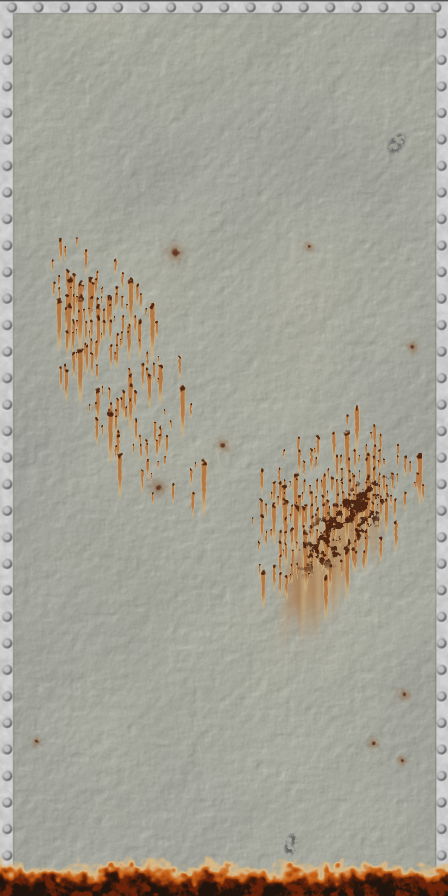
This texture is drawn by a WebGL 2 fragment shader. Its source:

```glsl
#version 300 es
precision highp float;
uniform vec2 u_resolution;
out vec4 fragColor;

const vec3 PAINT = vec3(0.645, 0.65, 0.61);
const vec3 CREAM = vec3(0.80, 0.68, 0.49);
const vec3 TAN = vec3(0.64, 0.46, 0.30);
const vec3 ORANGE = vec3(0.78, 0.38, 0.09);
const vec3 RUST = vec3(0.42, 0.14, 0.04);
const vec3 CHAR = vec3(0.13, 0.08, 0.05);
const float PITCH = 0.0592;

float hash(vec2 p) {
  return fract(sin(dot(p, vec2(127.1, 311.7))) * 43758.5453);
}

float noise(vec2 p) {
  vec2 i = floor(p), f = fract(p);
  f = f * f * (3.0 - 2.0 * f);
  return mix(mix(hash(i), hash(i + vec2(1, 0)), f.x),
    mix(hash(i + vec2(0, 1)), hash(i + 1.0), f.x), f.y);
}

float fbm(vec2 p) {
  float sum = 0.0, amp = 0.53;
  for (int i = 0; i < 4; i++) {
    sum += amp * noise(p);
    p = mat2(1.6, 1.2, -1.2, 1.6) * p + 17.3;
    amp *= 0.5;
  }
  return sum;
}

// Falls from 1 at a to 0 at b
float fade(float a, float b, float x) {
  return 1.0 - smoothstep(a, b, x);
}

// Normalised distance: 1 on the rim of a tilted ellipse
float ellipse(vec2 p, vec2 center, float angle, vec2 radii) {
  vec2 d = p - center, axis = vec2(cos(angle), sin(angle));
  return length(vec2(dot(d, axis), dot(d, vec2(-axis.y, axis.x))) / radii);
}

// Likelihood of a rust pit in the two corroded patches
float pitChance(vec2 p) {
  float left = ellipse(p, vec2(0.26, 1.195), -1.13, vec2(0.34, 0.13));
  float right = ellipse(p, vec2(0.742, 0.885), 0.8, vec2(0.23, 0.16));
  float clump = smoothstep(0.25, 0.7, noise(p * 17.0));
  return (0.15 + 0.55 * clump) * fade(0.4, 1.15, left)
    + (0.65 + 0.35 * clump) * fade(0.3, 1.15, right);
}

// x: running tail, y: dark pit at its head
vec2 drips(vec2 p, vec2 cell, float reach, float seed) {
  vec2 result = vec2(0), base = floor(p / cell);
  vec2 warp = vec2(noise(p * 150.0), noise(p * 150.0 + 31.0)) - 0.5;
  for (int j = -1; j <= 3; j++) {
    for (int i = -1; i <= 1; i++) {
      vec2 id = base + vec2(i, j);
      float r = hash(id + seed), s = hash(id + seed + 41.7);
      vec2 head = (id + 0.2 + 0.6 * vec2(s, hash(id + seed + 9.2))) * cell;
      vec2 d = p - head;
      float size = cell.x * mix(0.16, 0.34, s);
      float along = -d.y / (reach * mix(0.25, 1.0, s));
      float width = size * (1.25 - 0.55 * clamp(along, 0.0, 1.0));
      float tail = fade(width * 0.25, width, abs(d.x + 0.002 * warp.x));
      tail *= smoothstep(-0.08, 0.03, along) * fade(0.35, 1.0, along);
      float pit = fade(0.3, 0.9, length((d / size + 1.3 * warp) * vec2(1.0, 0.75)));
      result = max(result, step(r + 0.01, pitChance(head)) * vec2(tail, pit));
    }
  }
  return result;
}

vec3 stain(vec3 col, vec2 p, vec2 center, float radius) {
  float d = length(p - center) / radius * (0.65 + 0.7 * noise(p * 140.0));
  col = mix(col, TAN * 0.85, 0.6 * exp(-d * d * 1.6));
  return mix(col, RUST * 0.7, 0.7 * fade(0.1, 0.42, d));
}

vec3 scuff(vec3 col, vec2 p, vec2 center, float angle, vec2 radii) {
  float mask = fade(0.5, 1.1, ellipse(p, center, angle, radii));
  return mix(col, vec3(0.4), mask * smoothstep(0.3, 0.6, fbm(p * 110.0)));
}

// Rough grain with shallow dents
float paintHeight(vec2 p) {
  return fbm(p * 62.0) - 0.35 * smoothstep(0.55, 0.95, noise(p * 48.0 + 5.0));
}

vec3 paintedWall(vec2 p) {
  float relief = paintHeight(p) - paintHeight(p + vec2(-0.0035, 0.0035));
  float streaks = fbm(vec2(p.x + p.y, p.y - p.x) * vec2(4.0, 14.0));
  vec3 col = PAINT + 0.14 * relief + 0.04 * (streaks - 0.5);
  return col + 0.08 * (fbm(p * 3.0) - 0.5) * vec3(1.0, 0.85, 0.5);
}

vec3 rivet(vec3 col, vec2 d, float px) {
  float r = length(d), shade = dot(d, vec2(-64.0, 64.0));
  col = mix(col, vec3(0.74 + 0.05 * shade), fade(0.010 - px, 0.010 + px, r));
  float ring = fade(0.0008, 0.0025 + px, abs(r - 0.0095));
  return mix(col, vec3(0.33), ring * clamp(0.4 - 0.35 * shade, 0.0, 0.75));
}

void main() {
  vec2 p = gl_FragCoord.xy / u_resolution * vec2(1.0, 2.0);
  float px = 1.0 / u_resolution.x;
  vec3 col = paintedWall(p);
  col = scuff(col, p, vec2(0.886, 1.68), 0.9, vec2(0.030, 0.019));
  col = scuff(col, p, vec2(0.65, 0.115), 1.3, vec2(0.03, 0.016));

  // Isolated stains: position and radius
  vec3 stains[9] = vec3[9](vec3(0.392, 1.435, 0.024), vec3(0.69, 1.45, 0.011),
    vec3(0.92, 1.226, 0.015), vec3(0.497, 1.005, 0.016), vec3(0.353, 0.911, 0.022),
    vec3(0.903, 0.45, 0.016), vec3(0.834, 0.34, 0.015),
    vec3(0.898, 0.302, 0.013), vec3(0.081, 0.346, 0.013));
  for (int i = 0; i < 9; i++) col = stain(col, p, stains[i].xy, stains[i].z);

  // Broad bleed below a diagonal ridge
  float below = 0.118 + 0.95 * p.x - p.y;
  float reach = 0.10 + 0.15 * noise(vec2(p.x * 55.0, 3.0));
  float bleed = smoothstep(-0.06, 0.02, below) * fade(reach * 0.4, reach, below);
  bleed *= smoothstep(0.61, 0.67, p.x) * fade(0.80, 0.88, p.x);
  col = mix(col, mix(TAN, CREAM, 0.7 * noise(p * vec2(90.0, 6.0))), 0.85 * bleed);

  // Pits with running tails, coarse then fine
  vec2 drip = drips(p, vec2(0.023, 0.05), 0.14, 3.0);
  drip = max(drip, drips(p, vec2(0.014, 0.026), 0.07, 27.0));
  col = mix(col, CREAM, 0.75 * smoothstep(0.0, 0.35, drip.x));
  col = mix(col, mix(TAN, ORANGE, 0.35), 0.85 * smoothstep(0.35, 1.0, drip.x));
  float core = ellipse(p, vec2(0.772, 0.832), 0.8, vec2(0.145, 0.055));
  float crust = smoothstep(0.54, 0.64, fbm(p * 75.0) + 0.17 * (0.7 - core));
  crust *= fade(0.7, 1.2, core);
  col = mix(col, mix(RUST, CHAR, 0.55), 0.9 * max(drip.y, crust));

  // Riveted frame on the left, right and top
  float inside = min(min(p.x - 0.029, 0.974 - p.x), 1.971 - p.y);
  col *= 1.0 - 0.15 * fade(0.0, 0.005, inside);
  vec3 frame = vec3(0.80 + 0.12 * (fbm(p * 80.0) - 0.5));
  vec2 offset = (fract((p - vec2(0.026, 1.867)) / PITCH + 0.5) - 0.5) * PITCH;
  float side = p.x < 0.5 ? p.x - 0.0156 : p.x - 0.985;
  vec2 toRivet = p.y > 1.966 ? vec2(offset.x, p.y - 1.984) : vec2(side, offset.y);
  frame = rivet(frame, toRivet, px) * (1.0 - 0.6 * smoothstep(1.995, 1.999, p.y));
  col = mix(col, frame, fade(-px, px, inside));

  // Corroded bottom edge, from pale fringe to char
  float level = p.y + 0.05 * (fbm(p * 28.0) - 0.5) + 0.022 * (noise(p * 85.0) - 0.5);
  col = mix(col, CREAM * 1.06, fade(0.060, 0.078, level));
  col = mix(col, ORANGE, fade(0.048, 0.062, level));
  col = mix(col, RUST, fade(0.034, 0.050, level));
  float cracks = smoothstep(0.3, 0.55, fbm(p * 55.0 + 8.0));
  col = mix(col, CHAR, cracks * fade(0.020, 0.042, level));
  fragColor = vec4(col, 1.0);
}
```
